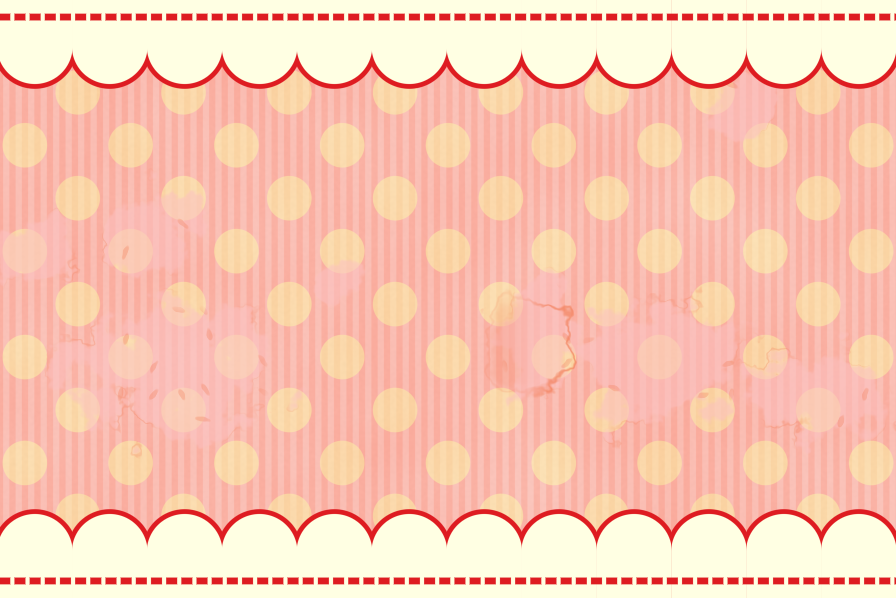
This pattern is drawn by a WebGL 2 fragment shader. Its source:

```glsl
#version 300 es
precision highp float;
// Scalloped cream borders with dashed stitching over striped, dotted, water-stained pink cloth.

uniform vec2 u_resolution;
out vec4 fragColor;

// Lengths are in canvas heights; the canvas is ASPECT wide.
const float ASPECT = 1.5;
const float DOT_PITCH = 0.1771;
const float DOT_RADIUS = 0.0373;
const vec2 DOT_ORIGIN = vec2(0.75, 0.580);
const float STRIPE_PITCH = 0.0209;
const float SCALLOP_PITCH = 0.1254;
const float SCALLOP_CUSP_X = 0.748;
const float SCALLOP_CENTRE = 0.4229;   // from the middle line
const float SCALLOP_RADIUS = 0.0674;
const float LINE_HALF = 0.0040;
const float DASH_OFFSET = 0.4715;      // from the middle line
const float DASH_PITCH = 0.0254;
const vec2 DASH_HALF = vec2(0.0092, 0.0057);
const float FLECK_CELL = 0.046;

const vec3 CREAM = vec3(1.0, 1.0, 0.89);
const vec3 RED = vec3(0.87, 0.11, 0.13);
const vec3 PINK_LIGHT = vec3(0.98, 0.75, 0.71);
const vec3 PINK_DARK = vec3(0.98, 0.685, 0.63);
const vec3 DOT_COLOUR = vec3(0.985, 0.87, 0.68);
const vec3 WASH = vec3(0.985, 0.755, 0.755);
const vec3 RUST = vec3(0.95, 0.49, 0.34);

// Stain patches: centre, then radii.
const vec4 STAINS[8] = vec4[8](
  vec4(0.90, 0.44, 0.08, 0.10), vec4(1.11, 0.39, 0.16, 0.11),
  vec4(1.37, 0.34, 0.13, 0.08), vec4(0.29, 0.38, 0.18, 0.12),
  vec4(0.25, 0.61, 0.10, 0.08), vec4(0.06, 0.58, 0.08, 0.06),
  vec4(0.566, 0.53, 0.05, 0.04), vec4(1.24, 0.825, 0.06, 0.06));

vec2 hash2(vec2 p) {
  vec3 q = fract(p.xyx * vec3(0.1031, 0.1030, 0.0973));
  q += dot(q, q.yzx + 33.33);
  return fract((q.xx + q.yz) * q.zy);
}

float cornerSlope(vec2 cell, vec2 corner, vec2 f) {
  return dot(hash2(cell + corner) * 2.0 - 1.0, f - corner);
}

float gradientNoise(vec2 p) {
  vec2 i = floor(p), f = fract(p);
  vec2 u = f * f * f * (f * (f * 6.0 - 15.0) + 10.0);
  vec2 e = vec2(0.0, 1.0);
  return mix(mix(cornerSlope(i, e.xx, f), cornerSlope(i, e.yx, f), u.x),
             mix(cornerSlope(i, e.xy, f), cornerSlope(i, e.yy, f), u.x), u.y);
}

float fbm(vec2 p) {
  float sum = 0.0, amp = 1.0;
  for (int k = 0; k < 4; k++) {
    sum += amp * gradientNoise(p);
    p = p * 2.03 + 17.3;
    amp *= 0.5;
  }
  return sum;
}

float cover(float d, float px) { return 1.0 - smoothstep(-0.7 * px, 0.7 * px, d); }

float fold(float x, float pitch) { return (fract(x / pitch + 0.5) - 0.5) * pitch; }

float dotDistance(vec2 p) {
  vec2 a = p - DOT_ORIGIN, b = a - 0.5 * DOT_PITCH;
  a = vec2(fold(a.x, DOT_PITCH), fold(a.y, DOT_PITCH));
  b = vec2(fold(b.x, DOT_PITCH), fold(b.y, DOT_PITCH));
  return min(length(a), length(b)) - DOT_RADIUS;
}

// Scattered tilted flecks, one at most per cell.
float flecks(vec2 p) {
  vec2 cell = floor(p / FLECK_CELL), h = hash2(cell + 5.0);
  vec2 q = fract(p / FLECK_CELL) - 0.35 - 0.3 * h;
  float a = 6.283 * h.y;
  q = mat2(cos(a), -sin(a), sin(a), cos(a)) * q;
  float d = length(q / vec2(0.24, 0.10)) - 1.0 + 0.6 * gradientNoise(p * 90.0);
  return step(0.6, hash2(cell + 41.0).x) * (1.0 - smoothstep(-0.3, 0.15, d));
}

vec3 stain(vec3 cloth, vec2 p) {
  float patchLevel = -1.0;
  for (int k = 0; k < 8; k++) {
    vec4 s = STAINS[k];
    patchLevel = max(patchLevel, 1.0 - length((p - s.xy) / s.zw));
  }
  float rough = fbm(p * 16.0);
  float field = patchLevel + 0.9 * rough - 0.05;
  cloth = mix(cloth, WASH, 0.55 * smoothstep(0.0, 0.22, field));
  float rim = 1.0 - smoothstep(0.0, 0.07, abs(field - 0.04));
  cloth = mix(cloth, RUST, 0.28 * rim * smoothstep(0.0, 0.3, gradientNoise(p * 11.0 + 7.0)));
  cloth = mix(cloth, RUST, 0.32 * flecks(p) * smoothstep(0.0, 0.25, patchLevel));
  // The strongest tide mark, darkest along its right side
  vec2 q = (p - vec2(0.885, 0.420)) / vec2(0.072, 0.085);
  float tide = length(q) - 1.0 + 0.4 * rough;
  float edge = 1.0 - smoothstep(0.0, 0.07, abs(tide));
  cloth = mix(cloth, RUST, edge * mix(0.15, 0.65, smoothstep(-0.2, 0.6, q.x)));
  return mix(cloth, RUST, 0.22 * (1.0 - smoothstep(-0.3, 0.1, tide)) * smoothstep(0.3, -0.7, q.x));
}

void main() {
  vec2 p = gl_FragCoord.xy / u_resolution * vec2(ASPECT, 1.0);
  float px = 1.0 / u_resolution.y;
  float fromMiddle = abs(p.y - 0.5);

  // Cloth: stripes, then translucent dots, then mottling and stains
  float stripe = cover(abs(fold(p.x, STRIPE_PITCH)) - 0.25 * STRIPE_PITCH, px);
  vec3 colour = mix(PINK_LIGHT, PINK_DARK, stripe);
  colour = mix(colour, DOT_COLOUR - 0.025 * stripe * vec3(0.2, 1.0, 1.6), 0.9 * cover(dotDistance(p), px));
  colour += vec3(0.0, 0.035, 0.04) * fbm(p * 4.0) + 0.012 * gradientNoise(p * 150.0);
  colour = stain(colour, p);

  // Scalloped borders
  vec2 q = vec2(fold(p.x - SCALLOP_CUSP_X - 0.5 * SCALLOP_PITCH, SCALLOP_PITCH),
                max(SCALLOP_CENTRE - fromMiddle, 0.0));
  float scallop = length(q) - SCALLOP_RADIUS;
  colour = mix(colour, CREAM, cover(scallop, px));
  colour = mix(colour, RED, cover(abs(scallop) - LINE_HALF, px));

  // Dashed stitching
  vec2 dash = abs(vec2(fold(p.x - 0.008, DASH_PITCH), fromMiddle - DASH_OFFSET)) - DASH_HALF;
  colour = mix(colour, RED, cover(max(dash.x, dash.y), px));
  fragColor = vec4(clamp(colour, 0.0, 1.0), 1.0);
}
```
